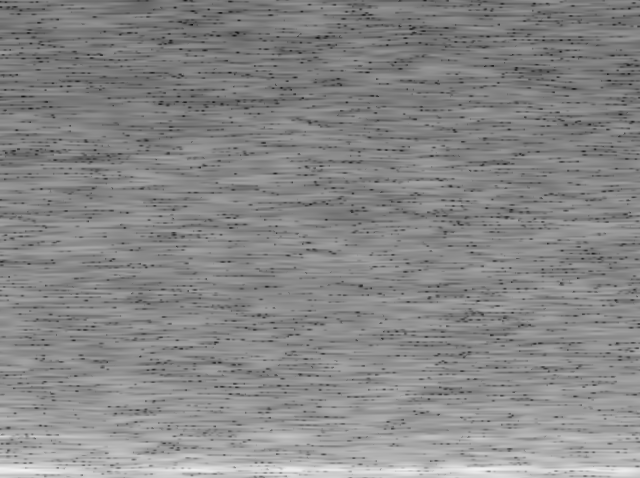
This texture is drawn by a WebGL 1 fragment shader. Its source:

```glsl
precision highp float;
// Draws grey, horizontally brushed grain with dark dashes and a pale glow along the bottom.
uniform vec2 u_resolution;

// Tones
const float TOP_TONE = 0.495;
const float BODY_TONE = 0.552;
const float GLOW_GAIN = 0.23;
const float GLOW_HEIGHT = 0.105;
const float BAND_GAIN = 0.16;
// Grain: cells per canvas height
const vec2 PATCH_FREQ = vec2(7.0, 22.0);
const vec2 BROAD_FREQ = vec2(10.0, 105.0);
const vec2 FINE_FREQ = vec2(20.0, 200.0);
const float PATCH_GAIN = 0.045;
const float BROAD_GAIN = 0.075;
const float FINE_GAIN = 0.12;
const float WAVE_GAIN = 0.006;
// Dark dashes
const vec2 SPECK_FREQ = vec2(62.0, 140.0);
const vec2 SPECK_RADIUS = vec2(0.0056, 0.0027);
const float CLUSTER_FREQ = 21.0;
const float SPECK_GAIN = 0.27;
const float CLUSTER_GAIN = 0.085;

float hash(vec2 p) {
  vec3 q = fract(vec3(p.xyx) * 0.1031);
  q += dot(q, q.yzx + 33.33);
  return fract((q.x + q.y) * q.z);
}

float noise(vec2 p) {
  vec2 i = floor(p);
  vec2 f = fract(p);
  f = f * f * (3.0 - 2.0 * f);
  float low = mix(hash(i), hash(i + vec2(1.0, 0.0)), f.x);
  float high = mix(hash(i + vec2(0.0, 1.0)), hash(i + 1.0), f.x);
  return mix(low, high, f.y);
}

float streaks(vec2 p, vec2 freq, float seed) {
  return noise(p * freq + seed) - 0.5;
}

// Soft bright line, centred on a height
float band(float y, float centre, float width) {
  float d = (y - centre) / width;
  return exp(-d * d);
}

// Returns the grey dash of a row (x) and the dark specks on it (y)
vec2 dashes(vec2 p, float seed) {
  vec2 cell = p * SPECK_FREQ;
  float row = floor(cell.y);
  float shift = hash(vec2(row, seed)) * 9.0;
  cell.x += shift;
  vec2 local = fract(cell);

  // Wide patches of density, then short dashes within each row
  float density = noise(p * vec2(7.0, 26.0) + seed) - 0.5;
  float cluster = noise(vec2(p.x * CLUSTER_FREQ + shift * 5.0, row * 3.0 + seed));
  cluster = smoothstep(0.52, 0.9, cluster + 0.3 * density);
  float rowFade = smoothstep(0.0, 0.45, local.y) * smoothstep(1.0, 0.55, local.y);

  // One jittered speck per cell, faded out before the cell border
  vec2 id = floor(cell) + seed;
  vec2 jitter = vec2(hash(id + 17.3), hash(id + 41.7)) - 0.5;
  vec2 offset = (local - 0.5 - jitter * vec2(0.4, 0.25)) / SPECK_FREQ;
  float size = mix(0.55, 1.25, hash(id + 71.9));
  vec2 d = offset / (SPECK_RADIUS * vec2(size, 1.0));
  vec2 inside = smoothstep(0.0, 0.18, local) * smoothstep(1.0, 0.82, local);
  float shape = exp(-1.5 * dot(d, d)) * inside.x * inside.y;

  float present = step(hash(id + 5.1), 0.012 + 0.55 * cluster);
  float chosen = hash(id + 93.5);
  float depth = mix(0.25, 1.1, chosen * chosen);
  return vec2(cluster * rowFade, shape * present * depth);
}

void main() {
  vec2 p = gl_FragCoord.xy / u_resolution.y;
  float side = abs(gl_FragCoord.x / u_resolution.x - 0.5) * 2.0;

  // Vertical shading with a glow that climbs a little at the sides
  float tone = mix(BODY_TONE, TOP_TONE, smoothstep(0.45, 1.0, p.y));
  float glowHeight = GLOW_HEIGHT * (0.9 + 0.35 * side * side);
  tone += GLOW_GAIN * exp(-p.y / glowHeight);

  // Slightly wavy streaks at three sizes
  vec2 q = p;
  q.y += WAVE_GAIN * noise(p * vec2(6.0, 9.0) + 3.7);
  tone += PATCH_GAIN * streaks(q, PATCH_FREQ, 11.0);
  tone += BROAD_GAIN * streaks(q, BROAD_FREQ, 47.0);
  tone += FINE_GAIN * streaks(q, FINE_FREQ, 83.0);

  // Pale bands near the bottom, broken along their length
  float broken = 0.4 + 0.6 * noise(vec2(p.x * 5.0, 29.0));
  tone += BAND_GAIN * broken * band(p.y, 0.087, 0.006) * mix(0.3, 1.0, side);
  tone += BAND_GAIN * broken * band(p.y, 0.018, 0.009);

  // Two overlapping sets of dashes hide the grid
  vec2 marks = dashes(q, 7.0) + dashes(q + vec2(0.37, 0.0037), 131.0);
  tone -= CLUSTER_GAIN * marks.x + SPECK_GAIN * min(marks.y, 1.2);

  gl_FragColor = vec4(vec3(clamp(tone, 0.0, 1.0)), 1.0);
}
```
